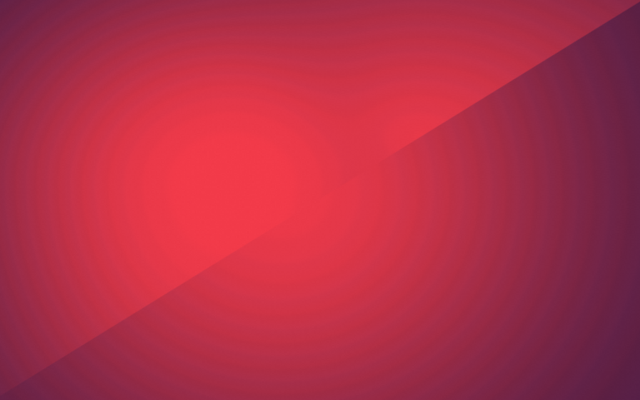
Reproduce this background procedurally as a WebGL 2 fragment shader.

```glsl
#version 300 es
precision highp float;

uniform vec2 u_resolution;
out vec4 fragColor;

const vec3 GLOW_RED = vec3(0.95, 0.228, 0.287);
const vec3 DEEP_PLUM = vec3(0.30, 0.115, 0.268);
const float BAND_COUNT = 24.0;

float hash(vec2 cell) {
    return fract(sin(dot(cell, vec2(127.1, 311.7))) * 43758.5453);
}

float smoothMin(float a, float b, float blend) {
    float h = max(blend - abs(a - b), 0.0) / blend;
    return min(a, b) - 0.25 * h * h * blend;
}

// Distance from a centre with separate vertical scales above and below it
float ovalDistance(vec2 p, vec2 center, float above, float below) {
    vec2 d = p - center;
    d.y *= d.y > 0.0 ? above : below;
    return length(d);
}

// Shade of the bright panel: a main glow with a lobe reaching up to the right
float upperShade(vec2 p) {
    float core = ovalDistance(p, vec2(0.58, 0.54), 1.25, 0.87);
    float lobe = 0.22 + 0.55 * ovalDistance(p, vec2(1.05, 0.66), 1.6, 1.3);
    return smoothstep(0.08, 1.03, smoothMin(core, lobe, 0.12));
}

// Shade of the darker panel: one broad round glow
float lowerShade(vec2 p) {
    float d = ovalDistance(p, vec2(0.70, 0.52), 1.0, 1.12);
    return 0.03 + 0.92 * smoothstep(0.0, 1.15, d);
}

// Gentle stair steps with softened edges
float banded(float shade, float count) {
    float level = shade * count;
    float stair = floor(level) + smoothstep(0.3, 0.7, fract(level));
    return mix(shade, stair / count, 0.65);
}

vec3 shadeColor(float shade, float count) {
    vec3 color = mix(GLOW_RED, DEEP_PLUM, banded(shade, count));
    float tint = sin(shade * count * 3.14159);
    return color + vec3(-0.003, 0.003, 0.009) * tint * smoothstep(0.03, 0.2, shade);
}

void main() {
    vec2 p = gl_FragCoord.xy / u_resolution.y;
    float aspect = u_resolution.x / u_resolution.y;
    float pixel = 1.0 / u_resolution.y;

    // Diagonal seam between the two panels
    float slope = 0.986 / aspect;
    float seam = (p.y - 0.01 - slope * p.x) / sqrt(1.0 + slope * slope);
    float panel = smoothstep(-pixel, pixel, seam);

    vec3 lower = shadeColor(lowerShade(p), BAND_COUNT);
    vec3 upper = shadeColor(upperShade(p), BAND_COUNT);
    vec3 color = mix(lower, upper, panel);

    // Faint grain
    color += (hash(floor(p * 320.0)) - 0.5) * 0.006;
    fragColor = vec4(color, 1.0);
}
```
